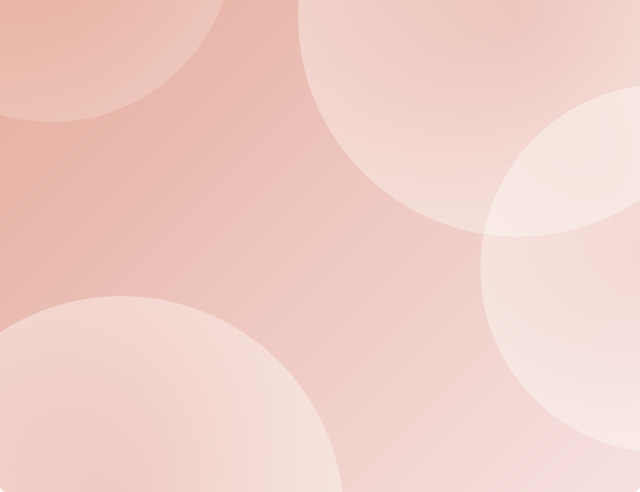
Reproduce this background procedurally as a Shadertoy shader.

```glsl
// Soft blush backdrop: a diagonal rose gradient under four large translucent discs.
// Each disc is clear at its centre and grows paler towards a crisp rim.
// Lengths are in canvas heights, with the origin at the lower left.

const vec3 CLAY  = vec3(0.902, 0.688, 0.620);
const vec3 ROSE  = vec3(0.914, 0.727, 0.682);
const vec3 BLUSH = vec3(0.933, 0.784, 0.753);
const vec3 PETAL = vec3(0.949, 0.835, 0.816);
const vec3 MIST  = vec3(0.965, 0.880, 0.878);
const vec3 GLAZE = vec3(1.000, 0.992, 0.976);

// Discs: centre x, centre y, radius, opacity at the rim
const int DISC_COUNT = 4;
const vec4 DISCS[DISC_COUNT] = vec4[DISC_COUNT](
    vec4(0.105,  1.122, 0.370, 0.19),
    vec4(1.053,  0.966, 0.447, 0.36),
    vec4(1.351,  0.454, 0.3745, 0.40),
    vec4(0.247, -0.054, 0.452, 0.38));

const float CORNER_RADIUS = 0.013;

// Five evenly spaced colours along the diagonal
vec3 roseGradient(float t) {
    float s = clamp(t, 0.0, 1.0) * 4.0;
    vec3 color = mix(CLAY, ROSE, clamp(s, 0.0, 1.0));
    color = mix(color, BLUSH, clamp(s - 1.0, 0.0, 1.0));
    color = mix(color, PETAL, clamp(s - 2.0, 0.0, 1.0));
    return mix(color, MIST, clamp(s - 3.0, 0.0, 1.0));
}

// Antialiased coverage of the inside of a signed distance
float coverage(float signedDistance, float pixel) {
    return clamp(0.5 - signedDistance / pixel, 0.0, 1.0);
}

// Opacity rises linearly from centre to rim
float discOpacity(vec2 p, vec4 disc, float pixel) {
    float fromCentre = length(p - disc.xy);
    float rise = min(fromCentre / disc.z, 1.0);
    return disc.w * rise * coverage(fromCentre - disc.z, pixel);
}

// Canvas outline with its two lower corners rounded
float canvasDistance(vec2 p, float aspect) {
    float side = abs(p.x - 0.5 * aspect) - 0.5 * aspect;
    vec2 q = vec2(side, -p.y) + CORNER_RADIUS;
    return length(max(q, 0.0)) - CORNER_RADIUS;
}

void mainImage(out vec4 fragColor, in vec2 fragCoord) {
    float pixel = 1.0 / iResolution.y;
    float aspect = iResolution.x * pixel;
    vec2 p = fragCoord * pixel;

    // Gradient from upper left to lower right
    vec3 color = roseGradient((p.x + 1.0 - p.y) / (aspect + 1.0));

    // Translucent discs
    for (int i = 0; i < DISC_COUNT; i++) {
        color = mix(color, GLAZE, discOpacity(p, DISCS[i], pixel));
    }

    // White beyond the rounded corners
    color = mix(vec3(1.0), color, coverage(canvasDistance(p, aspect), pixel));
    fragColor = vec4(color, 1.0);
}
```
